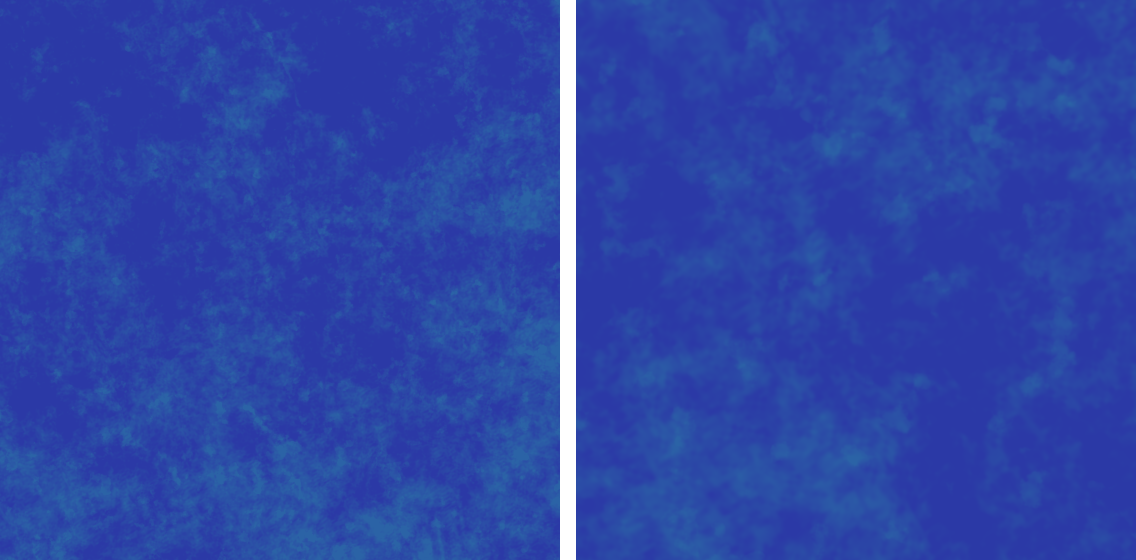
Left, the full canvas; right, a detail of the centre.
Write a Shadertoy shader that draws this texture.

```glsl
// Weathered blue plaster: broad clouds and gritty mottling of teal over deep blue.
// Layered value noise sets the amount of teal; curved brush streaks, small
// flecks and a repeated flaking scratch are added before a soft floor.

#define DEEP_BLUE vec3(0.17, 0.222, 0.65)
#define WORN_TEAL vec3(0.17, 0.372, 0.65)
#define BASE_WEAR 0.33
#define CLOUD_SCALE 3.2
#define CLOUD_GAIN 1.85
#define MOTTLE_SCALE 18.0
#define MOTTLE_GAIN 2.5
#define BAND_GAIN 0.13
#define STREAK_GAIN 0.5
#define FLECK_GAIN 0.35
#define SCRATCH_GAIN 0.45
#define FLOOR_SOFTNESS 0.06

float hash(vec2 p) {
    return fract(sin(dot(p, vec2(127.1, 311.7))) * 43758.5453);
}

float valueNoise(vec2 p) {
    vec2 cell = floor(p);
    vec2 f = fract(p);
    f = f * f * (3.0 - 2.0 * f);
    float low = mix(hash(cell), hash(cell + vec2(1, 0)), f.x);
    float high = mix(hash(cell + vec2(0, 1)), hash(cell + vec2(1, 1)), f.x);
    return mix(low, high, f.y);
}

// Normalised sum of rotated octaves; roughness is the gain per octave
float fbm(vec2 p, float roughness) {
    const mat2 turn = mat2(0.8, 0.6, -0.6, 0.8);
    float sum = 0.0, total = 0.0, weight = 1.0;
    for (int i = 0; i < 5; i++) {
        sum += weight * valueNoise(p);
        total += weight;
        weight *= roughness;
        p = turn * p * 2.0 + 17.3;
    }
    return sum / total;
}

float segmentDistance(vec2 p, vec2 a, vec2 b) {
    vec2 along = b - a;
    float t = clamp(dot(p - a, along) / dot(along, along), 0.0, 1.0);
    return length(p - a - along * t);
}

// Fine near-vertical lines, confined to a strip on the right
float brushStreaks(vec2 p) {
    float bend = 0.05 * sin(5.0 * p.y + 0.6) + 0.03 * valueNoise(p * 4.0);
    float lines = valueNoise(vec2((p.x + bend) * 150.0, p.y * 9.0));
    float strip = smoothstep(0.7, 0.78, p.x) * (1.0 - smoothstep(0.85, 0.97, p.x));
    float patches = smoothstep(0.35, 0.65, valueNoise(p * 5.0 + 41.0));
    return (lines - 0.5) * strip * patches;
}

// Broken, bent scratch that recurs up the surface
float flakingScratch(vec2 p) {
    vec2 jitter = vec2(fbm(p * 30.0, 0.6), fbm(p * 30.0 + 9.0, 0.6)) - 0.5;
    vec2 q = vec2(p.x, mod(p.y, 0.703)) + jitter * 0.035;
    float d = min(segmentDistance(q, vec2(0.44, 0.27), vec2(0.51, 0.20)),
                  segmentDistance(q, vec2(0.51, 0.20), vec2(0.535, 0.11)));
    d = min(d, length((q - vec2(0.515, 0.197)) * vec2(0.7, 1.0)) - 0.008);
    float gaps = smoothstep(0.4, 0.58, valueNoise(p * 45.0 + 5.0));
    return (1.0 - smoothstep(0.001, 0.007, d)) * gaps;
}

void mainImage(out vec4 fragColor, in vec2 fragCoord) {
    vec2 p = fragCoord / iResolution.y;

    // Broad clouds with ragged, warped borders
    vec2 warp = vec2(fbm(p * 6.0 + 3.0, 0.6), fbm(p * 6.0 + 29.0, 0.6)) - 0.5;
    float cloud = fbm((p + warp * 0.12) * CLOUD_SCALE + 11.0, 0.55) - 0.5;
    float band = cos(12.0 * (p.x - 0.9));

    // Gritty mottling, strong down to the finest octave
    float mottle = fbm((p + warp * 0.03) * MOTTLE_SCALE + 53.0, 0.84) - 0.5;

    float wear = BASE_WEAR + CLOUD_GAIN * cloud + MOTTLE_GAIN * mottle
               + BAND_GAIN * band;

    // Small details
    float flecks = smoothstep(0.62, 0.74, fbm(p * 48.0 + 7.0, 0.5));
    wear += FLECK_GAIN * flecks + STREAK_GAIN * brushStreaks(p);

    // Soft floor leaves calm fields of deep blue
    wear = FLOOR_SOFTNESS * log(1.0 + exp(wear / FLOOR_SOFTNESS));
    wear += SCRATCH_GAIN * flakingScratch(p);

    fragColor = vec4(mix(DEEP_BLUE, WORN_TEAL, min(wear, 1.1)), 1.0);
}
```
